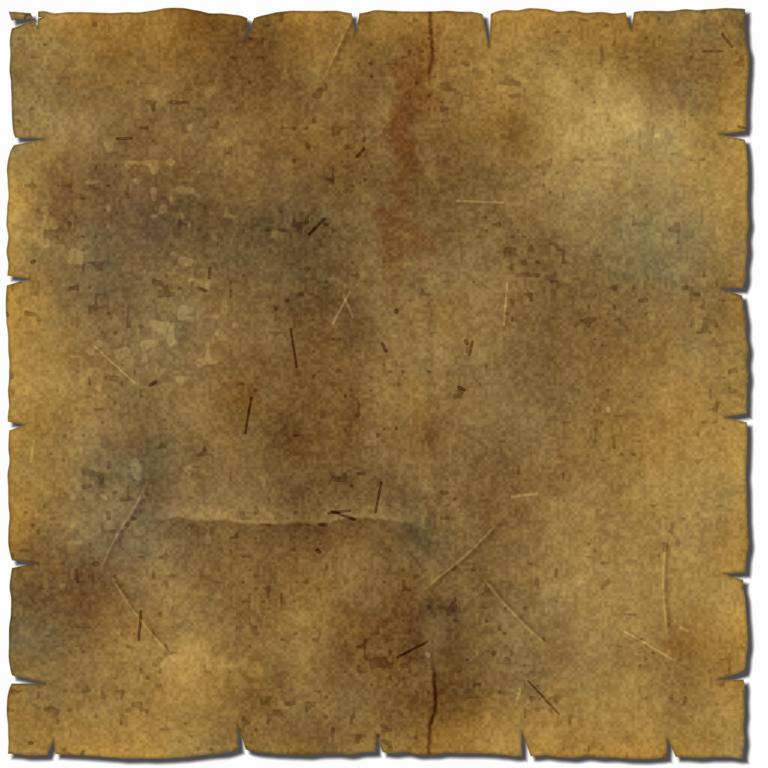
This texture is drawn by a WebGL 2 fragment shader. Its source:

```glsl
#version 300 es
precision highp float;
// Stained old parchment with torn edges and a soft drop shadow on white.

#define DARK vec3(0.30, 0.20, 0.095)
#define LIGHT vec3(0.73, 0.62, 0.375)
#define SHADOW vec3(0.23, 0.22, 0.22)
#define BASE_TONE 0.49
#define CLOUDS 0.95
#define GRAIN 0.36
#define TEARS 5.4
#define TEAR_DEPTH 0.048
#define TEAR_WIDTH 0.006
#define EDGE_WAVE 0.011
#define SCRATCHES 44
#define CREASES 9

uniform vec2 u_resolution;
out vec4 fragColor;

float hash(vec2 p) {
    vec3 q = fract(p.xyx * 0.1031);
    q += dot(q, q.yzx + 33.33);
    return fract((q.x + q.y) * q.z);
}

float noise(vec2 p) {
    vec2 i = floor(p), f = fract(p);
    f = f * f * (3.0 - 2.0 * f);
    return mix(mix(hash(i), hash(i + vec2(1, 0)), f.x),
               mix(hash(i + vec2(0, 1)), hash(i + vec2(1, 1)), f.x), f.y);
}

float fbm(vec2 p) {
    float sum = 0.0, amp = 0.5;
    for (int i = 0; i < 6; i++) {
        sum += amp * noise(p);
        p = mat2(1.6, 1.2, -1.2, 1.6) * p + 17.3;
        amp *= 0.58;
    }
    return sum / 1.145;
}

// Soft elliptical stain, 1 at its centre
float stain(vec2 p, vec2 centre, vec2 radius) {
    vec2 d = (p - centre) / radius;
    return exp(-dot(d, d));
}

// Distance inside one side of the sheet, with waves and wedge-shaped tears
float tornSide(float depth, float along, float seed) {
    float cell = floor(along * TEARS);
    float place = hash(vec2(cell + 3.0, seed)), size = hash(vec2(cell + 41.0, seed));
    float tearLength = TEAR_DEPTH * mix(0.35, 1.0, size);
    float lean = (place - 0.5) * 0.5;
    float off = abs(along - (cell + mix(0.22, 0.78, place)) / TEARS + lean * depth);
    float wave = EDGE_WAVE * (0.7 * noise(vec2(along * 13.0, seed)) + 0.3 * noise(vec2(along * 55.0, seed)) - 0.4);
    float lip = 0.009 * size * exp(-off / 0.011);
    float wedge = max(off - TEAR_WIDTH * (1.0 - depth / tearLength), depth - tearLength);
    return min(depth - wave - lip, wedge);
}

float sheet(vec2 p) {
    float sides = min(tornSide(p.x - 0.011, p.y, 11.0), tornSide(0.973 - p.x, p.y, 23.0));
    float ends = min(tornSide(p.y - 0.015, p.x, 37.0), tornSide(0.986 - p.y, p.x, 59.0));
    return min(sides, ends);
}

// Offset across (x) and distance beyond the ends (y) of a short line
vec2 strokeSpace(vec2 p, vec2 centre, float angle, float reach) {
    vec2 dir = vec2(cos(angle), sin(angle)), d = p - centre;
    return vec2(dot(d, vec2(-dir.y, dir.x)), max(abs(dot(d, dir)) - reach, 0.0));
}

// Thin light and dark marks, then longer embossed creases
float marks(vec2 p, float px) {
    float sum = 0.0;
    for (int i = 0; i < SCRATCHES; i++) {
        float k = float(i);
        vec2 centre = vec2(hash(vec2(k, 5.0)), hash(vec2(k, 9.0)));
        float r = hash(vec2(k, 15.0));
        vec2 s = strokeSpace(p, centre, 3.14 * hash(vec2(k, 21.0)), mix(0.001, 0.035, r * r * r));
        float width = mix(0.002, 0.0005, r);
        sum += (hash(vec2(k, 27.0)) < 0.55 ? -0.38 : 0.24) * (1.0 - smoothstep(width, width + 1.5 * px, length(s)));
    }
    for (int i = 0; i < CREASES; i++) {
        float k = float(i) + 70.0;
        vec2 centre = vec2(hash(vec2(k, 5.0)), hash(vec2(k, 9.0)));
        centre.x += 0.35 * (centre.x - 0.5);
        vec2 s = strokeSpace(p, centre, 1.57 + 1.6 * (hash(vec2(k, 21.0)) - 0.5), 0.05);
        s.x += 0.025 * (noise(p * 9.0 + k) - 0.5);
        float fade = exp(-s.y / 0.012);
        sum += fade * (0.2 * exp(-pow(s.x / 0.0016, 2.0)) - 0.16 * exp(-pow((s.x + 0.004) / 0.003, 2.0)));
    }
    return sum;
}

vec3 parchment(vec2 p, float depth, float px) {
    float cloud = fbm(p * 5.0 + 4.0), hue = fbm(p * 6.0 + 31.0);
    vec2 q = p + 0.22 * (vec2(fbm(p * 9.0), fbm(p * 9.0 + 50.0)) - 0.5);
    float border = exp(-max(depth, 0.0) / 0.075) * smoothstep(0.2, 0.65, hue + 0.08);

    // Large stains and worn areas
    float bruise = stain(q, vec2(0.16, 0.71), vec2(0.1, 0.13)) + 0.9 * stain(q, vec2(0.17, 0.32), vec2(0.09, 0.12));
    float rust = stain(q, vec2(0.54, 0.83), vec2(0.022, 0.2));
    float soot = stain(q, vec2(0.33, 0.95), vec2(0.16, 0.08)) + stain(q, vec2(0.57, 0.17), vec2(0.09, 0.18))
               + 0.6 * stain(q, vec2(0.38, 0.62), vec2(0.12, 0.2));
    float worn = stain(q, vec2(0.78, 0.83), vec2(0.2, 0.05)) + 0.7 * stain(q, vec2(0.51, 0.48), vec2(0.06, 0.2))
               + 0.7 * stain(q, vec2(0.33, 0.14), vec2(0.13, 0.02)) + 0.7 * stain(q, vec2(0.12, 0.87), vec2(0.1, 0.08));
    float tone = BASE_TONE + CLOUDS * (cloud - 0.5) + 0.25 * border - 0.27 * bruise - 0.24 * rust - 0.2 * soot + 0.17 * worn;

    // Horizontal fold: lit above, shaded below
    float rise = p.y - 0.315 - 0.035 * (fbm(vec2(p.x * 8.0, 2.0)) - 0.5);
    float lit = smoothstep(-0.003, 0.003, rise);
    float span = smoothstep(0.17, 0.24, p.x) * (1.0 - smoothstep(0.5, 0.58, p.x));
    tone += span * (0.22 * lit * exp(-max(rise, 0.0) / 0.016) - 0.16 * (1.0 - lit) * exp(min(rise, 0.0) / 0.035));

    // Vertical fold, cracked open at both ends
    float across = p.x - 0.56 - 0.03 * (fbm(vec2(p.y * 12.0, 7.0)) - 0.5);
    float ends = smoothstep(0.87, 0.93, p.y) + 1.0 - smoothstep(0.1, 0.18, p.y);
    tone -= 0.45 * ends * exp(-pow(across / 0.0028, 2.0));
    tone += 0.25 * (noise(p * vec2(75.0, 28.0)) - 0.4) * exp(-pow(across / 0.018, 2.0));

    // Flakes, specks, fibres and grain
    float flake = 0.6 * noise(p * 85.0) + 0.4 * noise(p * 33.0 + 8.0);
    float flaking = 0.25 + bruise + stain(p, vec2(0.24, 0.68), vec2(0.13, 0.16));
    tone += 0.24 * min(flaking, 1.0) * smoothstep(0.69, 0.8, flake);
    tone -= 0.22 * smoothstep(0.74, 0.86, 0.7 * noise(p * 120.0 + 3.0) + 0.3 * noise(p * 24.0));
    tone += 0.09 * (noise(p * vec2(46.0, 7.0)) - 0.5) + marks(p, px);
    tone += GRAIN * (0.65 * noise(p * 256.0) + 0.35 * noise(p * 140.0 + 9.0) - 0.5);

    vec3 colour = mix(DARK, LIGHT, clamp(tone, -0.25, 1.15));
    colour += (hue - 0.5) * vec3(0.1, -0.01, -0.1);
    colour += bruise * vec3(-0.015, -0.01, 0.025) + rust * vec3(0.03, -0.02, -0.03);
    return colour * mix(vec3(1.0), vec3(1.04, 0.98, 0.8), border);
}

void main() {
    vec2 p = gl_FragCoord.xy / u_resolution;
    float px = 1.0 / min(u_resolution.x, u_resolution.y);
    float depth = sheet(p);

    float shade = smoothstep(-0.004, 0.003, sheet(p + vec2(-0.006, 0.006)));
    vec3 colour = mix(vec3(0.992), SHADOW, 0.9 * shade);

    // Open depth ignores tears, so the golden rim stays broad
    vec2 rim = min(p - 0.012, 0.98 - p);
    vec3 paper = parchment(p, min(rim.x, rim.y), px) * mix(0.8, 1.0, smoothstep(0.0, 0.005, depth));
    fragColor = vec4(mix(colour, paper, smoothstep(-px, px, depth)), 1.0);
}
```
